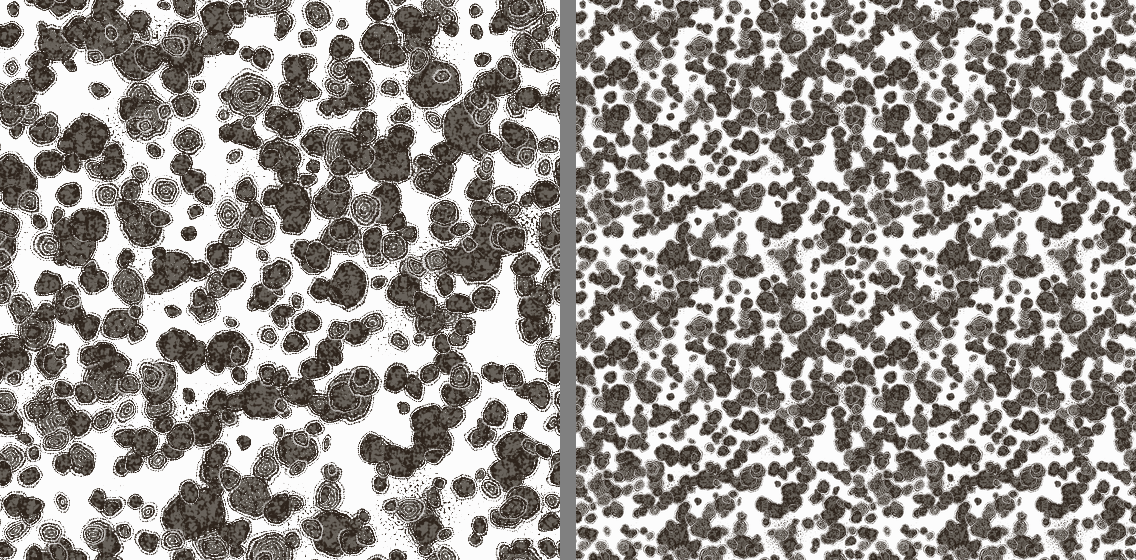
Left: one tile. Right: repeated 2 by 2.
Write a WebGL 1 fragment shader that draws this pattern.

```glsl
precision highp float;
// Tiling scatter of mottled ink blobs whose rims break up into dashed rings.
uniform vec2 u_resolution;

const float TAU = 6.2831853;
const float RING_SPACING = 0.0058;
const float DASH_LENGTH = 0.0044;
const vec3 PAPER = vec3(0.99, 0.988, 0.988);
const vec3 DARK_INK = vec3(0.18, 0.14, 0.11);
const vec3 GREY_INK = vec3(0.41, 0.39, 0.36);

vec2 hash2(vec2 p, float seed) {
  vec3 q = fract(vec3(p, p.x + seed * 7.13) * vec3(0.1031, 0.1030, 0.0973));
  q += dot(q, q.yzx + 33.33);
  return fract((q.xx + q.yz) * q.zy);
}

float cornerSlope(vec2 cell, vec2 corner, vec2 f, float period, float seed) {
  float angle = TAU * hash2(mod(cell + corner, period), seed).x;
  return dot(vec2(cos(angle), sin(angle)), f - corner);
}

// Gradient noise that wraps after a whole number of cells.
float gradientNoise(vec2 uv, float period, float seed) {
  vec2 cell = floor(uv * period);
  vec2 f = fract(uv * period);
  vec2 s = f * f * f * (f * (f * 6.0 - 15.0) + 10.0);
  float low = mix(cornerSlope(cell, vec2(0.0, 0.0), f, period, seed),
                  cornerSlope(cell, vec2(1.0, 0.0), f, period, seed), s.x);
  float high = mix(cornerSlope(cell, vec2(0.0, 1.0), f, period, seed),
                   cornerSlope(cell, vec2(1.0, 1.0), f, period, seed), s.x);
  return mix(low, high, s.y);
}

// Height of the dashed ring pattern: low on the dashes, high in the gaps.
float dashedRings(vec2 q, float edge) {
  float ring = (length(q) - edge) / RING_SPACING + 40.0;
  float ringRadius = edge + (floor(ring) - 39.5) * RING_SPACING;
  float dashes = floor(TAU * max(ringRadius, 0.0) / DASH_LENGTH);
  float ringGap = 0.5 + 0.5 * cos(TAU * ring);
  float dashGap = 0.5 + 0.5 * cos(atan(q.y, q.x) * dashes);
  return 0.6 * ringGap + 0.22 * dashGap;
}

// form: turn and squash; finish: fringe width and ink strength.
vec3 paintBlob(vec3 color, vec2 offset, float radius, vec2 form, vec2 finish,
               float veil, float grain, float mottle, float soft) {
  float turn = 0.5 * TAU * form.x;
  vec2 axis = vec2(cos(turn), sin(turn));
  vec2 q = vec2(dot(offset, axis), dot(offset, vec2(-axis.y, axis.x)));
  q.y *= mix(1.0, 1.35, form.y);

  float fringe = min(mix(0.013, 0.026, finish.x), 0.75 * radius);
  float depth = (radius - length(q)) / fringe;
  if (depth < -0.2) return color;

  float threshold = 0.12 + dashedRings(q, radius) + 0.4 * grain;
  float inward = min(depth, 1.0);
  float density = mix(0.72, 1.4, finish.y) * inward * (1.8 - 0.8 * inward);
  float ink = smoothstep(threshold - soft, threshold + soft, density);

  // The grey core is broken up by dark mottling.
  float core = 0.34 * smoothstep(0.4, 1.2, depth) - 0.2;
  vec3 tone = mix(DARK_INK, GREY_INK, smoothstep(-0.25, 0.25, core + mottle));

  color = mix(color, PAPER, veil * smoothstep(0.05, 0.4, depth));
  return mix(color, tone, ink);
}

// One jittered blob per cell of a wrapping grid.
vec3 paintLayer(vec3 color, vec2 uv, float count, float presence, vec2 radii,
                float seed, float grain, float mottle, float soft) {
  vec2 cell = floor(uv * count);
  for (int j = -1; j <= 1; j++) {
    for (int i = -1; i <= 1; i++) {
      vec2 site = cell + vec2(float(i), float(j));
      vec2 id = mod(site, count);
      vec2 offset = uv - (site + hash2(id, seed)) / count;
      vec2 kind = hash2(id, seed + 1.0);
      vec2 form = hash2(id, seed + 2.0);
      vec2 finish = hash2(id, seed + 3.0);
      float veil = 0.7 * step(0.55, hash2(id, seed + 4.0).x);
      if (kind.x < presence) {
        color = paintBlob(color, offset, mix(radii.x, radii.y, kind.y),
                          form, finish, veil, grain, mottle, soft);
      }
    }
  }
  return color;
}

void main() {
  vec2 uv = gl_FragCoord.xy / u_resolution;
  float pixel = 1.0 / min(u_resolution.x, u_resolution.y);
  float soft = clamp(140.0 * pixel, 0.1, 0.45);

  float grain = gradientNoise(uv, 230.0, 1.0);
  float mottle = 0.55 * gradientNoise(uv, 80.0, 2.0)
               + 0.75 * gradientNoise(uv, 190.0, 3.0);
  float drift = gradientNoise(uv, 6.0, 4.0);

  // Uneven outlines.
  vec2 bent = uv
    + 0.009 * vec2(gradientNoise(uv, 24.0, 5.0), gradientNoise(uv, 24.0, 6.0))
    + 0.003 * vec2(gradientNoise(uv, 70.0, 7.0), gradientNoise(uv, 70.0, 8.0));

  // Stray specks on the paper, then large and small blobs.
  float specks = smoothstep(0.48 - 0.4 * soft, 0.48 + 0.4 * soft, 0.6 * grain + 0.8 * drift);
  vec3 color = mix(PAPER, DARK_INK, specks);
  color = paintLayer(color, bent, 13.0, 0.6, vec2(0.027, 0.05), 11.0, grain, mottle, soft);
  color = paintLayer(color, bent, 22.0, 0.9, vec2(0.015, 0.034), 21.0, grain, mottle, soft);
  gl_FragColor = vec4(color, 1.0);
}
```
